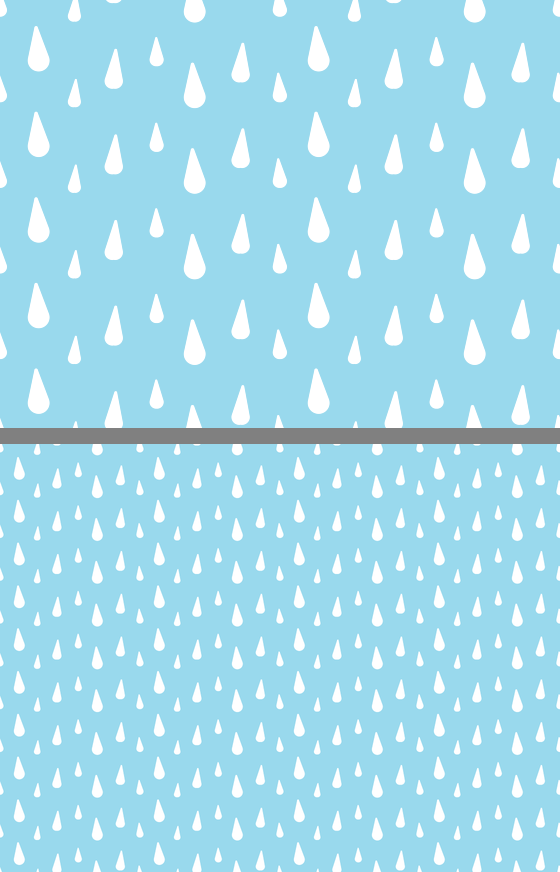
Top: one tile. Bottom: repeated 2 by 2.
Write a WebGL 2 fragment shader that draws this pattern.

```glsl
#version 300 es
precision highp float;
// Seamless rain: seven leaning white drops per cell on pale blue, 2 x 5 cells.

uniform vec2 u_resolution;
out vec4 fragColor;

const vec2 REPEATS = vec2(2.0, 5.0);
const vec2 CELL = vec2(384.0, 117.6);  // cell size in design units
const vec3 SKY = vec3(0.60, 0.85, 0.93);
const vec3 WHITE = vec3(1.0);
const float TIP_RATIO = 0.16;          // tip radius relative to the bulb

const int DROPS = 7;
// Bulb x, middle y, sideways lean of the tip
const vec3 PLACE[DROPS] = vec3[](
    vec3(53.0, 50.6, -3.5), vec3(102.0, -10.3, 2.0), vec3(156.0, 23.1, 2.7),
    vec3(214.8, 46.6, -0.5), vec3(267.0, 0.3, -3.0), vec3(330.0, 31.6, 3.0),
    vec3(383.8, -2.6, -2.2));
// Half width, height, half length of the flattened base
const vec3 SHAPE[DROPS] = vec3[](
    vec3(15.0, 62.4, 0.0), vec3(9.0, 39.0, 1.4), vec3(12.6, 55.0, 2.0),
    vec3(9.7, 40.2, 0.6), vec3(15.0, 62.6, 0.0), vec3(12.6, 54.6, 2.0),
    vec3(9.8, 40.8, 0.6));

// Offset to the nearest repeat of a point
vec2 wrapOffset(vec2 offset, vec2 period) {
    return offset - period * round(offset / period);
}

// Signed distance to the hull of two circles
float taperedCapsule(vec2 p, vec2 a, vec2 b, float radiusA, float radiusB) {
    vec2 axis = b - a;
    float len = length(axis);
    axis /= len;
    p -= a;
    vec2 q = vec2(abs(p.x * axis.y - p.y * axis.x), dot(p, axis));
    float slope = (radiusA - radiusB) / len;
    float side = sqrt(1.0 - slope * slope);
    float along = dot(q, vec2(-slope, side));
    if (along < 0.0) return length(q) - radiusA;
    if (along > side * len) return length(q - vec2(0.0, len)) - radiusB;
    return dot(q, vec2(side, slope)) - radiusA;
}

// Drop centred on its mid height; two bulbs side by side flatten the base
float dropDistance(vec2 p, float lean, vec3 shape) {
    float bulbRadius = shape.x - shape.z;
    float tipRadius = shape.x * TIP_RATIO;
    vec2 bulb = vec2(0.0, bulbRadius - 0.5 * shape.y);
    vec2 tip = vec2(lean, 0.5 * shape.y - tipRadius);
    vec2 spread = vec2(shape.z, 0.0);
    return min(taperedCapsule(p, bulb - spread, tip, bulbRadius, tipRadius),
               taperedCapsule(p, bulb + spread, tip, bulbRadius, tipRadius));
}

// Distance to the nearest drop of the repeating field
float rainDistance(vec2 p) {
    float nearest = CELL.x;
    for (int i = 0; i < DROPS; i++) {
        vec2 local = wrapOffset(p - PLACE[i].xy, CELL);
        nearest = min(nearest, dropDistance(local, PLACE[i].z, SHAPE[i]));
    }
    return nearest;
}

void main() {
    vec2 pixel = REPEATS * CELL / u_resolution;
    float edge = 0.6 * max(pixel.x, pixel.y);

    float dist = rainDistance(gl_FragCoord.xy * pixel);
    float coverage = 1.0 - smoothstep(-edge, edge, dist);
    fragColor = vec4(mix(SKY, WHITE, coverage), 1.0);
}
```
